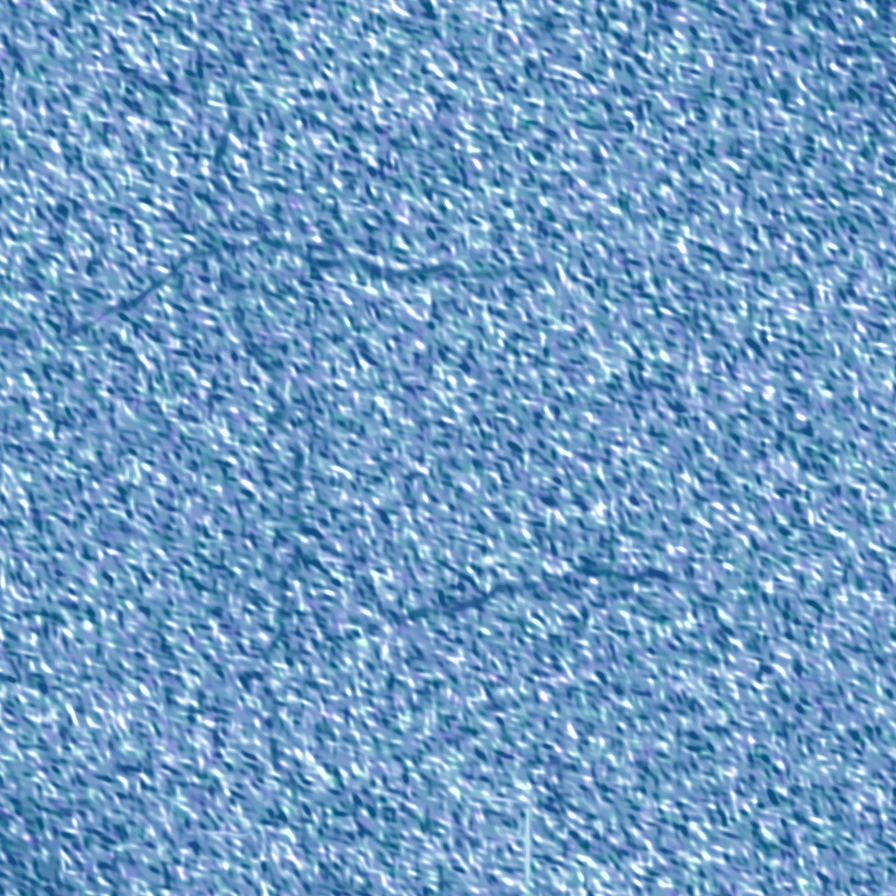
Reproduce this texture procedurally as a WebGL 1 fragment shader.

```glsl
precision highp float;

uniform vec2 u_resolution;

const vec3 ABYSS = vec3(0.08, 0.31, 0.51);
const vec3 NAVY = vec3(0.17, 0.40, 0.60);
const vec3 TEAL = vec3(0.28, 0.50, 0.65);
const vec3 BLUE = vec3(0.37, 0.55, 0.76);
const vec3 SKY = vec3(0.45, 0.62, 0.78);
const vec3 PALE = vec3(0.58, 0.73, 0.87);
const vec3 ICE = vec3(0.74, 0.87, 0.95);
const vec3 GLINT = vec3(0.94, 0.99, 1.0);

vec2 hash2(vec2 cell) {
  vec3 h = fract(cell.xyx * vec3(0.1031, 0.1030, 0.0973));
  h += dot(h, h.yzx + 33.33);
  return fract((h.xx + h.yz) * h.zy);
}

vec2 rotate(vec2 p, float angle) {
  float c = cos(angle), s = sin(angle);
  return vec2(c * p.x + s * p.y, c * p.y - s * p.x);
}

// Cellular noise: each cell drops one soft, tilted, signed fleck
float flecks(vec2 p, float ripple) {
  vec2 cell = floor(p);
  float sum = 0.0;
  for (int j = -1; j <= 1; j++) {
    for (int i = -1; i <= 1; i++) {
      vec2 id = cell + vec2(float(i), float(j));
      vec2 traits = hash2(id + 71.7) * 2.0 - 1.0;
      vec2 d = p - id - hash2(id);
      d.y += 0.7 * traits.y * d.x;
      sum += traits.x * exp(-4.0 * dot(d, d)) * cos(ripple * d.y);
    }
  }
  return sum;
}

float stroke(float offset, float width) {
  return exp(-offset * offset / (width * width));
}

float span(float t, float start, float end) {
  return smoothstep(start - 0.02, start + 0.02, t)
       * (1.0 - smoothstep(end - 0.02, end + 0.02, t));
}

float wobble(float t) {
  return 0.004 * sin(t * 67.0) + 0.002 * sin(t * 151.0 + 1.3);
}

float gaps(float t) {
  return 0.75 + 0.2 * sin(t * 37.0 + 2.2) + 0.15 * sin(t * 93.0);
}

// Dark broken fissures: two running across, one running down
float fissures(vec2 p) {
  float upper = 0.627 + 0.10 * smoothstep(0.06, 0.27, p.x)
              - 0.03 * smoothstep(0.28, 0.42, p.x) + wobble(p.x);
  float lower = 0.305 + 0.055 * smoothstep(0.40, 0.68, p.x)
              - 0.035 * smoothstep(0.70, 0.85, p.x) + wobble(p.x + 0.4);
  float down = 0.25 + 0.11 * (0.95 - p.y)
             + 0.03 * cos(11.6 * (p.y - 0.47)) + wobble(p.y);
  return gaps(p.x) * stroke(p.y - upper, 0.0052) * span(p.x, -0.1, 0.60)
       + gaps(p.x + 0.3) * stroke(p.y - lower, 0.0052) * span(p.x, 0.38, 0.84)
       + 0.9 * gaps(p.y) * stroke(p.x - down, 0.0055) * span(p.y, 0.04, 0.96);
}

// Thin pale scratches near the bottom
float scratches(vec2 p) {
  float bend = 0.114 - 0.13 * (p.x - 0.51);
  return stroke(p.x - 0.589, 0.0036) * span(p.y, 0.01, 0.10)
       + 0.9 * stroke(p.y - bend, 0.0030) * span(p.x, 0.53, 0.58)
       + 0.8 * stroke(p.y - 0.072 - wobble(p.x), 0.0030) * span(p.x, 0.22, 0.28);
}

// Broad uneven lighting, deeper in two opposite corners
float shading(vec2 p) {
  float waves = sin(p.x * 7.0 + 3.0 * sin(p.y * 4.0)) * sin(p.y * 9.0 - p.x * 3.0);
  float cornerLow = stroke(length(p), 0.12);
  float cornerHigh = stroke(length(p - 1.0), 0.18);
  return 0.06 * waves - 1.0 * cornerLow - 0.7 * cornerHigh;
}

vec3 ramp(float tone) {
  vec3 c = mix(ABYSS, NAVY, smoothstep(-2.8, -1.65, tone));
  c = mix(c, TEAL, smoothstep(-1.65, -0.94, tone));
  c = mix(c, BLUE, smoothstep(-0.94, -0.46, tone));
  c = mix(c, SKY, smoothstep(-0.46, 0.10, tone));
  c = mix(c, PALE, smoothstep(0.15, 0.95, tone));
  c = mix(c, ICE, smoothstep(0.95, 1.75, tone));
  return mix(c, GLINT, smoothstep(1.75, 2.6, tone));
}

void main() {
  vec2 p = gl_FragCoord.xy / min(u_resolution.x, u_resolution.y);
  vec2 slanted = rotate(p, -0.72);

  // Overlapping grains at nearby angles, so that none stands alone
  float fine = flecks(slanted * vec2(78.0, 118.0) + 200.0, 3.2);
  float crossing = flecks(rotate(p, -0.95) * vec2(84.0, 102.0) + 300.0, 3.2);
  float coarse = flecks(rotate(p, -0.5) * vec2(68.0, 88.0) + 400.0, 2.6);
  float tint = flecks(slanted * vec2(64.0, 84.0) + 600.0, 1.5);

  float tone = 2.6 * fine + 2.3 * crossing + 1.2 * coarse + shading(p) + 0.04;
  float crack = min(fissures(p), 1.0);
  tone = mix(tone, 0.4 * tone - 1.9, crack);
  tone = mix(tone, 1.8, min(scratches(p), 1.0));

  vec3 color = ramp(tone) + tint * vec3(0.06, -0.025, 0.04);
  gl_FragColor = vec4(clamp(color, 0.0, 1.0), 1.0);
}
```
